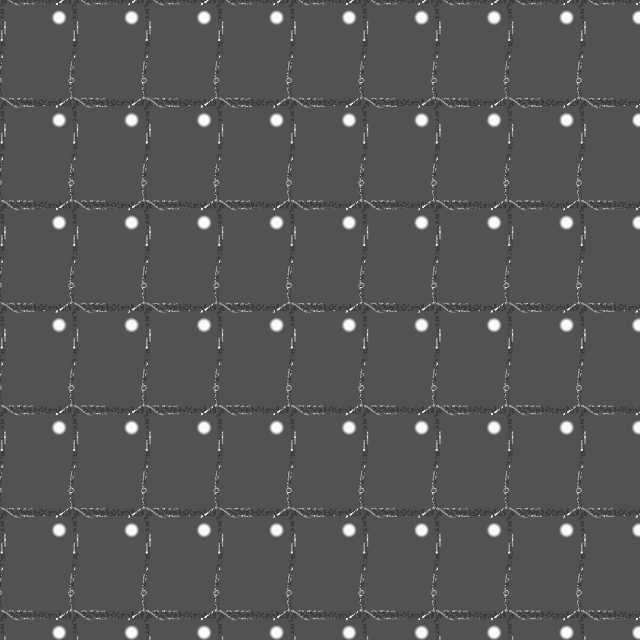
This pattern is drawn by a WebGL 1 fragment shader. Its source:

```glsl
precision highp float;
// Grey tiles with worn, flecked seams and a soft white stud near one corner of each.

uniform vec2 u_resolution;

const float TAU = 6.2831853;
const vec2 TILE = vec2(58.0, 82.0); // in 1/512ths of the canvas

vec2 gradient(vec2 cell, vec2 period) {
  cell = mod(cell, period);
  float h = fract(sin(dot(cell, vec2(127.1, 311.7))) * 4375.85);
  return vec2(cos(TAU * h), sin(TAU * h));
}

// Gradient noise that wraps after the given number of cells.
float wrappedNoise(vec2 p, vec2 period) {
  vec2 i = floor(p);
  vec2 f = fract(p);
  vec2 u = f * f * f * (f * (f * 6.0 - 15.0) + 10.0);
  vec2 e = vec2(1.0, 0.0);
  float a = dot(gradient(i, period), f);
  float b = dot(gradient(i + e.xy, period), f - e.xy);
  float c = dot(gradient(i + e.yx, period), f - e.yx);
  float d = dot(gradient(i + e.xx, period), f - e.xx);
  return mix(mix(a, b, u.x), mix(c, d, u.x), u.y);
}

float stroke(float dist, float halfWidth) {
  return 1.0 - smoothstep(halfWidth - 0.45, halfWidth + 0.45, abs(dist));
}

float span(float x, float from, float to) {
  return stroke(x - 0.5 * (from + to), 0.5 * (to - from));
}

void main() {
  vec2 p = gl_FragCoord.xy / u_resolution;
  p = vec2(p.x, 1.0 - p.y) * 512.0;
  vec2 q = mod(p, TILE);                          // from the tile's top left
  vec2 c = mod(p + 0.5 * TILE, TILE) - 0.5 * TILE; // from the nearest seam crossing

  float grain = wrappedNoise(q / 2.0, TILE / 2.0);
  float blotch = wrappedNoise(q / 2.0 + 11.5, TILE / 2.0);
  float broken = smoothstep(-0.12, 0.08, grain);
  float worn = smoothstep(-0.28, -0.1, grain);

  // Dark, patchy grooves
  float bend = 0.9 + 1.9 * cos(TAU * (q.y - 24.0) / TILE.y);
  float dx = c.x - bend;
  float groove = max(stroke(dx, 1.8), stroke(c.y, 2.7));
  groove *= smoothstep(-0.15, 0.12, blotch);

  // Upright seam: two offset scratches, scattered chips and a small ring
  float fleck = stroke(c.x - 4.0, 0.6) * span(q.y, 17.0, 27.5);
  fleck = max(fleck, stroke(c.x - 1.4, 0.6) * span(q.y, 24.0, 33.0) * worn);
  float chips = max(stroke(dx - 0.9, 0.6) * span(q.y, 43.0, 55.0),
                    stroke(dx + 0.9, 0.6) * span(q.y, 49.0, 78.0));
  fleck = max(fleck, chips * broken);
  float ring = length(vec2(c.x + 0.9, q.y - 64.4)) - 1.9;
  fleck = max(fleck, stroke(ring, 0.5) * worn);

  // Level seam: a wave over the crossing, then broken dashes on both sides
  float wave = c.y + 3.5 * cos(TAU * c.x / 29.0);
  fleck = max(fleck, stroke(wave, 0.75) * span(c.x, -13.0, 17.0) * worn);
  float dashes = max(stroke(c.y + 3.0, 0.65) * span(q.x, 6.0, 26.0),
                     stroke(c.y - 2.8, 0.65) * span(q.x, 17.0, 36.0));
  fleck = max(fleck, dashes * broken);

  // Brightest chips
  float glint = span(q.x, 44.5, 50.0) * stroke(wave, 0.8) * worn;
  glint = max(glint, stroke(length(vec2(c.x - 1.4, q.y - 32.0)), 0.9));
  glint = max(glint, fleck * smoothstep(0.2, 0.45, blotch));

  float shade = mix(0.32, 0.235, groove);
  shade = mix(shade, 0.6, fleck);
  shade = mix(shade, 0.9, glint);

  // Soft stud
  float stud = 1.0 - smoothstep(3.2, 6.6, length(q - vec2(47.3, 14.1)));
  shade = mix(shade, 0.98, stud);

  gl_FragColor = vec4(vec3(shade), 1.0);
}
```
